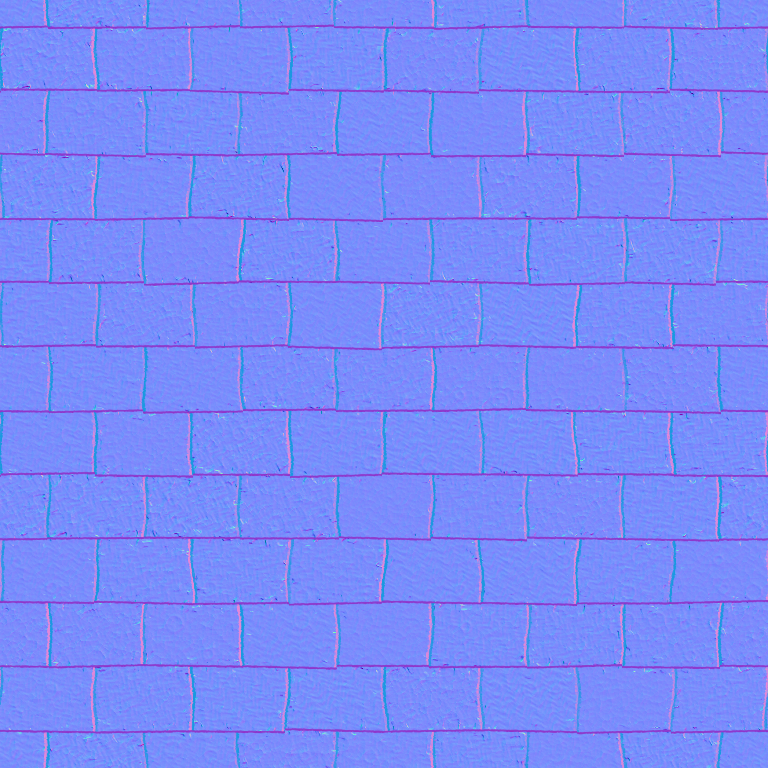
Reproduce this texture map procedurally as a WebGL 2 fragment shader.

```glsl
#version 300 es
precision highp float;

#define TILES vec2(8.0, 12.0)
#define ROW_SHIFT 0.58
#define COURSE_WIDTH 0.0013
#define JOINT_WIDTH 0.0016
#define JITTER 0.04
#define TILT 0.085
#define RELIEF 0.0005
#define ROUGHNESS 0.42
#define WEAR 0.6
#define CHIPPING 1.1
#define RING_CELLS 24.0
#define RING_CHANCE 0.3

uniform vec2 u_resolution;
out vec4 outColor;

const float TAU = 6.2831853;
const vec3 FLAT_FACE = vec3(0.476, 0.554, 0.99);
const vec3 LOWER_EDGE = vec3(0.56, 0.20, 0.79);
const vec3 LEFT_EDGE = vec3(0.10, 0.60, 0.88);
const vec3 RIGHT_EDGE = vec3(0.89, 0.53, 0.85);

vec2 hash2(vec2 p) {
  vec3 q = fract(p.xyx * vec3(0.1031, 0.1030, 0.0973));
  q += dot(q, q.yzx + 33.33);
  return fract((q.xx + q.yz) * q.zy);
}

// Squared distance to the nearest scattered point, wrapping over the canvas
float cellular(vec2 uv, float cells) {
  vec2 p = uv * cells, base = floor(p);
  float nearest = 2.0;
  for (int y = -1; y <= 1; y++)
    for (int x = -1; x <= 1; x++) {
      vec2 cell = base + vec2(x, y);
      vec2 offset = cell + hash2(mod(cell, cells) + cells) - p;
      nearest = min(nearest, dot(offset, offset));
    }
  return nearest;
}

// Layered sines, wrapping over the canvas
float waves(vec2 uv) {
  vec2 a = uv * TAU;
  float s = sin(a.x * 13.0 + a.y * 7.0 + 2.5 * sin(a.y * 19.0 - a.x * 5.0));
  s += sin(a.y * 31.0 - a.x * 23.0 + 2.5 * sin(a.x * 29.0 + a.y * 11.0));
  s += sin(a.x * 67.0 + a.y * 59.0 + 2.5 * sin(a.y * 37.0 - a.x * 41.0));
  return s / 3.0;
}

// Faint circular marks, at most one per cell
float rings(vec2 uv) {
  vec2 p = uv * RING_CELLS, cell = floor(p);
  vec2 place = hash2(cell + 71.0), kind = hash2(cell + 137.0);
  float radius = mix(0.10, 0.25, kind.x);
  float d = (length(fract(p) - mix(vec2(0.35), vec2(0.65), place)) - radius) / 0.05;
  return step(kind.y, RING_CHANCE) * exp(-d * d);
}

// Surface height of one slate: pits, chips, marks and slanted grain
float relief(vec2 uv, float rough, float chips, vec2 seed) {
  float angle = 2.3 + 0.9 * (seed.x - 0.5);
  vec2 along = vec2(cos(angle), sin(angle));
  float s = dot(uv, along), t = dot(uv, vec2(-along.y, along.x));
  float grain = sin(s * 410.0 + 3.0 * sin(t * 151.0 + seed.y * TAU) + 2.0 * sin(s * 83.0))
              + 0.6 * sin(s * 790.0 + 4.0 * sin(t * 263.0));
  float pits = 0.7 * cellular(uv, 97.0) + 0.4 * cellular(uv, 210.0);
  float flakes = smoothstep(0.12, 0.26, cellular(uv + 0.006 * grain * 0.2, 42.0));
  return rough * pits + chips * flakes + 0.2 * rings(uv) + 0.07 * (0.4 + seed.y) * grain;
}

// Signed distance to the nearest joint, its index and the slate's column
vec3 findJoint(vec2 q, float row) {
  float x = q.x - 0.5 * mod(row, 2.0);
  float joint = floor(x + 0.5), rise = q.y - row - 0.5;
  vec2 h = hash2(mod(vec2(joint, row), TILES) + 11.0) - 0.5;
  float bow = 0.012 * sin(rise * 6.0 + h.x * 20.0);
  float d = x - joint - h.x * JITTER - h.y * TILT * rise - bow;
  return vec3(d, joint, d < 0.0 ? joint - 1.0 : joint);
}

// Lower edge of the course, shifted and tilted per slate
float courseHeight(vec2 q, float row) {
  float column = findJoint(vec2(q.x, row), row).z;
  vec2 h = hash2(mod(vec2(column, row), TILES) + 29.0) - 0.5;
  float across = q.x - 0.5 * mod(row, 2.0) - column - 0.5;
  return row + h.x * JITTER + h.y * TILT * across;
}

float band(float d, float halfWidth) {
  float soft = max(0.0009, 0.5 / u_resolution.y);
  return 1.0 - smoothstep(halfWidth - soft, halfWidth + soft, abs(d));
}

void main() {
  vec2 uv = gl_FragCoord.xy / u_resolution;
  vec2 q = uv * TILES - vec2(0.0, ROW_SHIFT);
  float broad = waves(uv), ragged = waves(uv.yx * 2.0);

  // Slate and edge distances in canvas units
  float course = floor(q.y + 0.5);
  float lift = q.y - courseHeight(q, course);
  float row = lift < 0.0 ? course - 1.0 : course;
  vec3 joint = findJoint(q, row);
  float courseDist = lift / TILES.y + 0.0005 * ragged;
  float jointDist = joint.x / TILES.x + 0.0011 * ragged;
  vec2 seed = hash2(mod(vec2(joint.z, row), TILES) + 53.0);

  // Worn patches, with chips along the edges
  float patches = smoothstep(0.05, 0.6, broad + 0.5 * (seed.x - 0.5));
  float nearEdge = 1.0 - smoothstep(0.003, 0.017, min(abs(courseDist), abs(jointDist)));
  float rough = ROUGHNESS + WEAR * patches * seed.x;
  float chips = CHIPPING * patches * (nearEdge + 0.25 * seed.y);

  // Slope of the relief tints the face
  float e = 0.0008;
  float h = relief(uv, rough, chips, seed);
  vec2 slope = vec2(relief(uv + vec2(e, 0.0), rough, chips, seed) - h,
                    relief(uv + vec2(0.0, e), rough, chips, seed) - h) * RELIEF / e;
  vec3 color = FLAT_FACE + vec3(-slope, -1.2 * dot(slope, slope));
  color.rg += vec2(-1.0, 0.8) * (0.012 * broad + 0.016 * (seed.y - 0.5));

  // Joints: bright right side of one slate, dark left side of the next
  vec2 strength = hash2(mod(vec2(joint.y, row), TILES) + 97.0);
  float right = clamp(mix(0.25, 1.1, strength.x) + 0.35 * ragged, 0.0, 1.0);
  float left = clamp(mix(0.55, 1.15, strength.y) - 0.3 * ragged, 0.0, 1.0);
  color = mix(color, RIGHT_EDGE, band(jointDist + 0.0018, JOINT_WIDTH) * right);
  color = mix(color, LEFT_EDGE, band(jointDist - 0.0013, JOINT_WIDTH) * left);
  color = mix(color, LOWER_EDGE, band(courseDist, COURSE_WIDTH) * (0.92 + 0.08 * ragged));
  outColor = vec4(clamp(color, 0.0, 1.0), 1.0);
}
```
